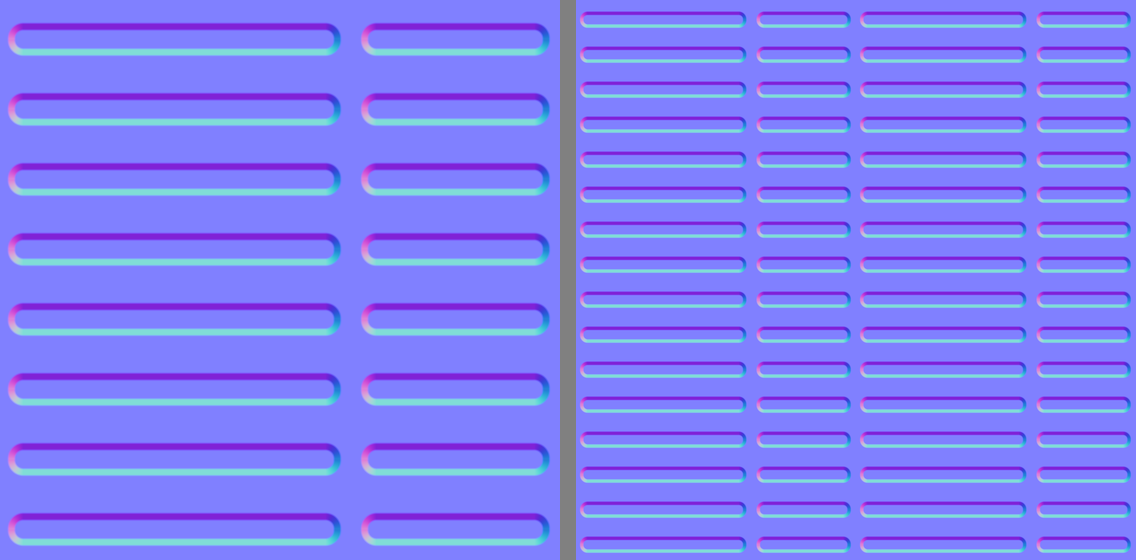
Left: one tile. Right: repeated 2 by 2.
Write a WebGL 1 fragment shader that draws this texture map.

```glsl
precision highp float;
// Tangent-space normal map of grooved slot outlines: eight rows of one long and one short slot.

uniform vec2 u_resolution;

// Slope of a soft groove along a rounded box outline, pointing towards the box centre.
vec2 grooveSlope(vec2 p, vec2 halfSize, float radius) {
    vec2 corner = abs(p) - halfSize + radius;
    vec2 outside = max(corner, 0.0);
    float dist = length(outside) + min(max(corner.x, corner.y), 0.0) - radius;
    vec2 outward = sign(p) * outside / max(length(outside), 0.00001);
    float profile = 1.0 - smoothstep(0.0036, 0.0085, abs(dist));
    return -0.735 * profile * outward;
}

void main() {
    vec2 uv = gl_FragCoord.xy / u_resolution;

    // Eight rows, each split into a long left slot and a short right slot
    float rowY = (fract(uv.y * 8.0) - 0.4375) / 8.0;
    bool isLong = uv.x < 0.626;
    float centerX = isLong ? 0.3115 : 0.8132;
    float halfWidth = isLong ? 0.2909 : 0.1621;

    vec2 slope = grooveSlope(vec2(uv.x - centerX, rowY), vec2(halfWidth, 0.0228), 0.0212);

    // Unit normal packed into colour
    vec3 normal = vec3(slope, sqrt(1.0 - dot(slope, slope)));
    gl_FragColor = vec4(normal * 0.5 + 0.5, 1.0);
}
```
